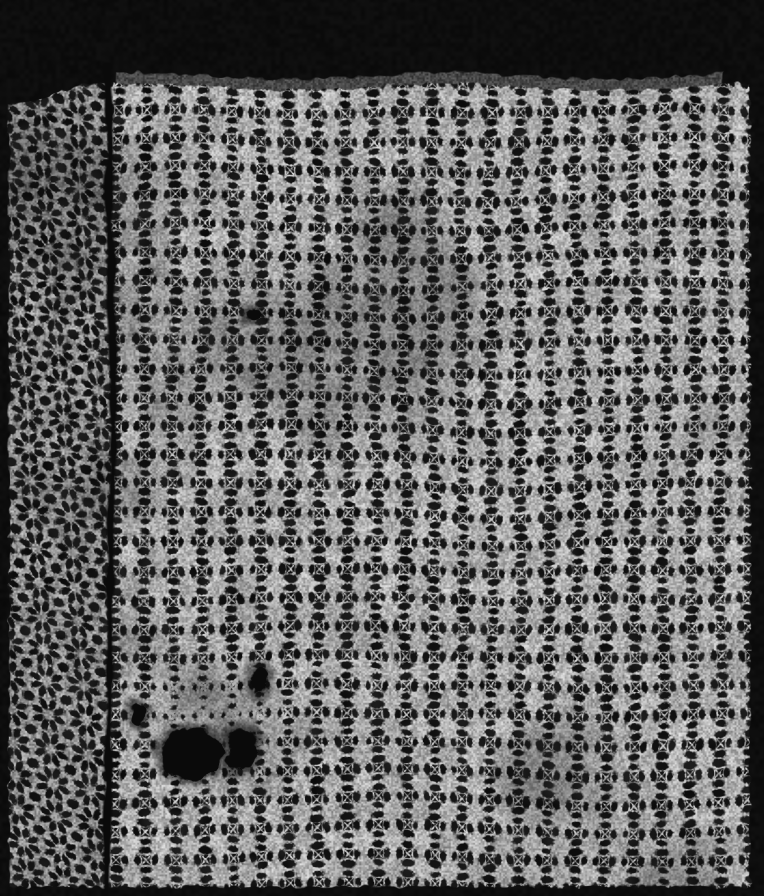
This pattern is drawn by a Shadertoy shader. Its source:

```glsl
// Worn openwork lace on black: star blocks in a 22 by 28 lattice, parted by
// rings of oval eyelets about small crossed nets, with a folded strip at the left.
// Distance functions cut the holes; noise warps, stains, tears and grains the cloth.

const vec2 LACE_CELL = vec2(0.03214, 0.0320);
const vec2 FOLD_CELL = vec2(0.0410, 0.0370);
const vec2 CLOTH_MIN = vec2(0.0105, 0.0104);
const float CLOTH_RIGHT = 0.837;
const float LACE_LEFT = 0.130;

float hash(vec2 p) {
    vec3 q = fract(p.xyx * vec3(0.1031, 0.1030, 0.0973));
    q += dot(q, q.yzx + 33.33);
    return fract((q.x + q.y) * q.z);
}

float noise(vec2 p) {
    vec2 i = floor(p), f = fract(p);
    f = f * f * (3.0 - 2.0 * f);
    return mix(mix(hash(i), hash(i + vec2(1, 0)), f.x),
               mix(hash(i + vec2(0, 1)), hash(i + vec2(1, 1)), f.x), f.y);
}

float fbm(vec2 p) {
    float sum = 0.0, amp = 0.5;
    for (int i = 0; i < 4; i++) {
        sum += amp * noise(p);
        p = p * 2.03 + 17.1;
        amp *= 0.5;
    }
    return sum / 0.9375;
}

float ellipse(vec2 p, vec2 radii) {
    return (length(p / radii) - 1.0) * min(radii.x, radii.y);
}

vec2 rotate(vec2 p, float a) {
    float c = cos(a), s = sin(a);
    return vec2(c * p.x - s * p.y, s * p.x + c * p.y);
}

// Offset from the nearest lattice copy of a point given in cell units
vec2 cellOffset(vec2 g, vec2 centre, vec2 cell) {
    return (fract(g - centre + 0.5) - 0.5) * cell;
}

// One eyelet per cell, each with its own tilt and size
float eyelet(vec2 g, vec2 centre, vec2 radii) {
    vec2 id = floor(g - centre + 0.5) + centre * 37.0;
    vec2 q = cellOffset(g, centre, LACE_CELL);
    q += (vec2(hash(id + 5.1), hash(id + 9.7)) - 0.5) * 0.0014;
    q = rotate(q, (hash(id) - 0.5) * 0.5);
    return ellipse(q, radii * (0.82 + 0.36 * hash(id + 3.3)));
}

// Centre of a ring: a small window crossed by diagonal threads
float crossedNet(vec2 g) {
    vec2 q = abs(cellOffset(g, vec2(0), LACE_CELL));
    float window = max(q.x - 0.0045, q.y - 0.0050);
    float cross = abs(q.x * 0.74 - q.y * 0.67) - 0.0007;
    return max(window, -min(cross, length(q) - 0.0016));
}

float laceHoles(vec2 g) {
    float d = crossedNet(g);
    for (float side = -1.0; side < 2.0; side += 2.0) {
        d = min(d, eyelet(g, vec2(0.5 + 0.212 * side, 0), vec2(0.0036, 0.0058)));
        d = min(d, eyelet(g, vec2(0, 0.5 + 0.172 * side), vec2(0.0067, 0.0040)));
    }
    return d;
}

// Stretched strip: eight petal holes about each thread star
float foldHoles(vec2 g) {
    float sector = 0.785398;
    vec2 q = cellOffset(g, vec2(0.5), FOLD_CELL);
    float a = mod(atan(q.y, q.x), sector) - 0.5 * sector;
    vec2 petal = length(q) * vec2(cos(a), sin(a)) - vec2(0.0125, 0);
    float d = ellipse(petal, vec2(0.0066, 0.0037));
    return min(d, ellipse(cellOffset(g, vec2(0), FOLD_CELL), vec2(0.0065, 0.0055)));
}

float tears(vec2 p) {
    p += (vec2(fbm(p * 55.0), fbm(p * 55.0 + 40.0)) - 0.5) * 0.018;
    float d = ellipse(p - vec2(0.213, 0.160), vec2(0.034, 0.029));
    d = min(d, ellipse(p - vec2(0.270, 0.163), vec2(0.017, 0.024)));
    d = min(d, ellipse(p - vec2(0.290, 0.241), vec2(0.010, 0.013)));
    d = min(d, ellipse(p - vec2(0.154, 0.203), vec2(0.011, 0.011)));
    return min(d, ellipse(p - vec2(0.284, 0.651), vec2(0.007, 0.007)));
}

void mainImage(out vec4 fragColor, in vec2 fragCoord) {
    vec2 p = fragCoord / iResolution.y;
    float soft = max(0.0013, 0.6 / iResolution.y);
    float grain = noise(p * 480.0) - 0.5;

    // Loose weave distortion
    vec2 warped = p + (vec2(noise(p * 9.0), noise(p * 9.0 + 31.0)) - 0.5) * 0.008;
    warped.y += 0.003 * sin(p.x * 11.0 + p.y * 4.0);

    // Cloth and fold outlines
    float ragged = (noise(p * 130.0) - 0.5) * 0.005;
    float top = 0.903 + 0.004 * cos((p.x - 0.5) * 18.0) - 0.018 * (1.0 - smoothstep(0.01, 0.10, p.x));
    float sides = max(CLOTH_MIN.x - p.x, max(p.x - CLOTH_RIGHT, CLOTH_MIN.y - p.y));
    float outline = max(sides, p.y - top) + ragged;
    float seamX = 0.118 + 0.007 * sin(p.y * 3.1) + 0.004 * (noise(vec2(p.y * 24.0, 2.0)) - 0.5);
    float seam = abs(p.x - seamX) - 0.0035 * (0.5 + noise(vec2(p.y * 40.0, 8.0)));

    // Openwork, closed up where the cloth has matted near the damage
    float matted = 1.0 - smoothstep(0.02, 0.10, length((p - vec2(0.24, 0.19)) * vec2(0.9, 1.1)));
    vec2 laceGrid = (warped - vec2(LACE_LEFT, CLOTH_MIN.y)) / LACE_CELL;
    vec2 foldGrid = (warped + vec2(0.08 * p.y, 0.18 * p.x) - CLOTH_MIN) / FOLD_CELL;
    bool folded = p.x < seamX;
    float holes = folded ? foldHoles(foldGrid) : laceHoles(laceGrid) + 0.0018 * matted;
    holes += grain * 0.0014;
    float torn = tears(p);

    // Thread tone: grain, stains and a little tint per repeat
    float stain = smoothstep(0.48, 0.78, fbm(p * 6.5 + 3.0));
    float tint = hash(floor(folded ? foldGrid : laceGrid)) - 0.5;
    float thread = (folded ? 0.58 : 0.68) + 0.30 * grain + 0.07 * tint;
    thread += 0.10 * (noise(p * 170.0) - 0.5);
    thread *= (1.0 - 0.24 * stain) * (1.0 - 0.45 * matted * fbm(p * 40.0));
    thread *= mix(0.5, 1.0, smoothstep(0.0, 0.012, torn));

    // Layers: black ground, plain hem, lace, seam
    float tone = 0.035 + 0.03 * noise(p * 200.0);
    float hem = max(abs(p.y - top - 0.004) - 0.008, max(LACE_LEFT - p.x, p.x - 0.805)) + ragged;
    tone = mix(tone, 0.28 + 0.2 * grain, 1.0 - smoothstep(-soft, soft, hem));
    float inside = 1.0 - smoothstep(-soft, soft, outline);
    float solid = smoothstep(-soft, soft, min(holes, torn));
    float gap = 0.04 + 0.08 * noise(p * 60.0) * step(0.0, torn);
    tone = mix(tone, mix(gap, thread, solid), inside);
    tone = mix(0.04, tone, smoothstep(-soft, 2.0 * soft, max(seam, p.y - 0.93)));
    fragColor = vec4(vec3(clamp(tone, 0.0, 1.0)), 1.0);
}
```
